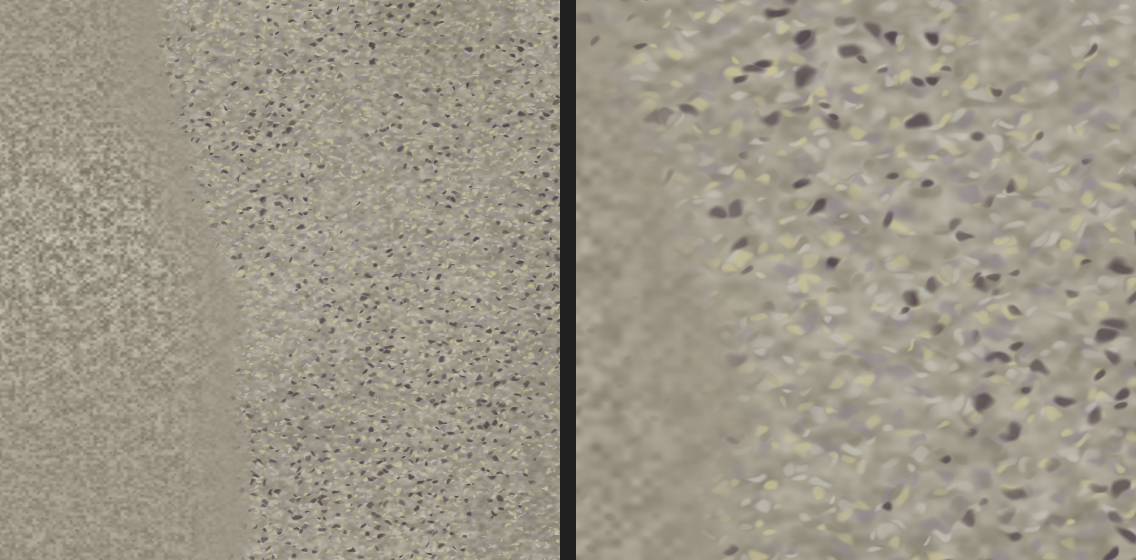
Left, the full canvas; right, a detail of the centre.
Reproduce this texture procedurally as a WebGL 2 fragment shader.

```glsl
#version 300 es
precision highp float;

uniform vec2 u_resolution;
out vec4 fragColor;

float hash(vec2 p) {
  return fract(sin(dot(p, vec2(127.1, 311.7))) * 43758.5453);
}

float valueNoise(vec2 p) {
  vec2 cell = floor(p);
  vec2 f = fract(p);
  f = f * f * (3.0 - 2.0 * f);
  float low = mix(hash(cell), hash(cell + vec2(1, 0)), f.x);
  float high = mix(hash(cell + vec2(0, 1)), hash(cell + vec2(1, 1)), f.x);
  return mix(low, high, f.y);
}

float fbm(vec2 p) {
  float sum = 0.0;
  float weight = 0.5;
  for (int i = 0; i < 3; i++) {
    sum += weight * valueNoise(p);
    p = p * 2.03 + 17.3;
    weight *= 0.5;
  }
  return sum / 0.875;
}

// Soft, randomly turned ellipses, at most one per grid cell
float grains(vec2 p, float density, vec2 size, float seed) {
  vec2 home = floor(p);
  float mask = 0.0;
  for (int y = -1; y <= 1; y++) {
    for (int x = -1; x <= 1; x++) {
      vec2 cell = home + vec2(x, y);
      vec2 id = cell + seed;
      vec2 center = cell + vec2(hash(id + 3.1), hash(id + 7.7));
      float angle = 0.25 + (hash(id + 11.3) - 0.5) * 1.7;
      float c = cos(angle);
      float s = sin(angle);
      vec2 q = mat2(c, -s, s, c) * (p - center);
      float d = length(q / (size * mix(0.6, 1.3, hash(id + 19.9))));
      float present = smoothstep(-0.04, 0.04, density - hash(id));
      float strength = mix(0.55, 1.0, hash(id + 23.5));
      mask = max(mask, present * strength * (1.0 - smoothstep(0.4, 1.2, d)));
    }
  }
  return mask;
}

// Fine speckle of the smoother side
vec3 fineGround(vec2 uv, float edgeDistance) {
  float bump = (uv.y - 0.58) / 0.24;
  float band = exp(-bump * bump);
  float fade = mix(0.25, 1.0, smoothstep(0.0, 0.13, -edgeDistance));
  float speckle = valueNoise(uv * vec2(165.0, 195.0)) - 0.5;
  speckle += 0.6 * (valueNoise(uv * vec2(95.0, 120.0) + 41.0) - 0.5);
  float contrast = fade * mix(0.12, 0.24, band);
  vec3 color = vec3(0.612, 0.584, 0.522);
  color += band * fade * vec3(0.022, 0.026, 0.028);
  color += speckle * contrast;
  float pits = grains(uv * 85.0, 0.2 + 0.12 * band, vec2(0.34, 0.22), 61.0);
  return mix(color, vec3(0.45, 0.42, 0.37), pits * fade * 0.5);
}

// Mixed coloured chips of the coarser side
vec3 coarseGround(vec2 uv) {
  float cluster = fbm(uv * 8.0 + 5.0);
  float shade = fbm(uv * 4.0 + 31.0);
  vec2 warp = vec2(valueNoise(uv * 130.0), valueNoise(uv * 130.0 + 57.0)) - 0.5;
  vec2 p = uv + warp * 0.006;

  vec3 color = vec3(0.625, 0.603, 0.545) + (shade - 0.5) * 0.09;
  color += (valueNoise(uv * vec2(85.0, 145.0)) - 0.5) * 0.13;
  color += (valueNoise(uv * vec2(170.0, 200.0) + 13.0) - 0.5) * 0.07;

  float lavender = grains(p * vec2(62.0, 72.0), 0.42, vec2(0.48, 0.31), 101.0);
  float olive = grains(p * vec2(68.0, 80.0), 0.35, vec2(0.45, 0.29), 151.0);
  float white = grains(p * vec2(82.0, 98.0), 0.34, vec2(0.46, 0.27), 203.0);
  float yellow = grains(p * vec2(78.0, 92.0), 0.32, vec2(0.40, 0.28), 257.0);
  float darkDensity = 0.04 + 0.44 * smoothstep(0.25, 0.8, cluster);
  float dark = grains(p * vec2(66.0, 74.0), darkDensity, vec2(0.42, 0.27), 307.0);

  color = mix(color, vec3(0.55, 0.515, 0.555), lavender * 0.6);
  color = mix(color, vec3(0.51, 0.485, 0.42), olive * 0.55);
  color = mix(color, vec3(0.775, 0.765, 0.725), white * 0.75);
  color = mix(color, vec3(0.79, 0.765, 0.59), yellow * 0.8);
  color = mix(color, vec3(0.30, 0.25, 0.275), dark * 0.88);

  // Dim patch near the upper right
  float patchFade = 1.0 - smoothstep(0.02, 0.3, length(uv - vec2(0.8, 0.91)));
  return color - patchFade * vec3(0.035, 0.03, 0.035);
}

void main() {
  vec2 uv = gl_FragCoord.xy / u_resolution;

  // Curved, ragged border between the two sides
  float border = mix(0.425, 0.275, smoothstep(0.33, 0.97, uv.y));
  border += (fbm(uv * 14.0) - 0.5) * 0.06;
  float edgeDistance = uv.x - border;
  float coarse = smoothstep(-0.025, 0.04, edgeDistance);

  vec3 color = mix(fineGround(uv, edgeDistance), coarseGround(uv), coarse);
  fragColor = vec4(clamp(color, 0.0, 1.0), 1.0);
}
```
